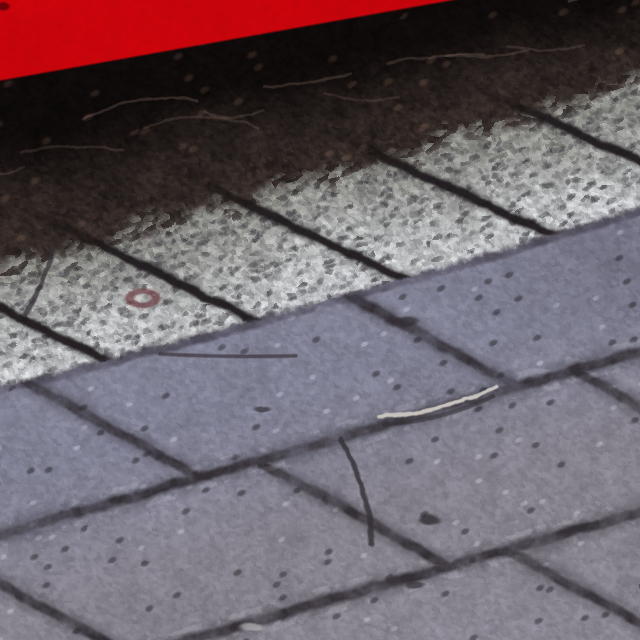
A WebGL 1 fragment shader for this texture:

```glsl
precision highp float;
// Slanted paving: grey blocks, a pale painted row, dark littered shade and a red panel.
uniform vec2 u_resolution;

vec2 hash2(vec2 c) {
  return fract(sin(vec2(dot(c, vec2(127.1, 311.7)), dot(c, vec2(269.5, 183.3)))) * 4375.85);
}

// Cellular noise: x = distance to the nearest seed, y = random value of its cell.
vec2 cells(vec2 q) {
  vec2 base = floor(q), best = vec2(9.0, 0.0);
  for (int j = -1; j <= 1; j++) {
    for (int i = -1; i <= 1; i++) {
      vec2 c = base + vec2(float(i), float(j));
      vec2 r = hash2(c);
      float d = length(c + r - q);
      if (d < best.x) best = vec2(d, fract(r.x * 7.3 + r.y * 3.1));
    }
  }
  return best;
}

// Layered sines, roughly -1 to 1.
float waves(vec2 q) {
  float sum = 0.0, amp = 0.5;
  for (int i = 0; i < 5; i++) {
    sum += amp * sin(q.x + 1.7 * sin(q.y * 0.8)) * cos(q.y + 1.3 * sin(q.x * 0.7));
    q = mat2(1.5, 1.2, -1.2, 1.5) * q + 2.3;
    amp *= 0.62;
  }
  return sum;
}

// Coverage of a bowed strand from a to b.
float strand(vec2 p, vec2 a, vec2 b, float bow, float width) {
  vec2 d = b - a;
  float t = clamp(dot(p - a, d) / dot(d, d), 0.0, 1.0);
  vec2 spine = a + d * t + vec2(-d.y, d.x) * bow * 4.0 * t * (1.0 - t);
  return 1.0 - smoothstep(width * 0.4, width + 0.0015, length(p - spine));
}

float band(float d, float width) { return 1.0 - smoothstep(width * 0.3, width, abs(d)); }

float spot(vec2 p, vec2 center, vec2 size) {
  return 1.0 - smoothstep(0.5, 1.1, length((p - center) / size));
}

void main() {
  vec2 p = gl_FragCoord.xy / u_resolution;
  float px = 1.0 / u_resolution.y;
  vec2 along = mat2(0.9, 0.45, -0.45, 0.9) * p;
  vec2 slant = mat2(0.88, 0.47, 0.47, -0.88) * p;
  float broad = waves(p * 11.0), rough = waves(p * 48.0 + 3.0), fine = waves(p * 155.0);
  vec2 chip = cells(slant * vec2(62.0, 105.0) + rough * 0.6);
  vec2 grit = cells(along * vec2(120.0, 170.0));
  vec2 pit = cells(slant * vec2(30.0, 48.0));
  vec2 w = p + 0.0035 * vec2(rough, waves(p.yx * 42.0));

  // Grey blocks in staggered rows
  float v = (w.y - 0.165 - 0.285 * w.x) / 0.25;
  float row = floor(v), f = v - row;
  float u = w.x + 0.3 * f - 0.3125 + 0.39 * row;
  float block = floor(u / 0.495);
  float bed = 0.25 * (row < 0.0 ? min(f, 1.0 - f) : f);
  float cross = (fract(u / 0.495 + 0.5) - 0.5) * 0.495;
  vec3 col = mix(vec3(0.525, 0.525, 0.605), vec3(0.53, 0.515, 0.56), smoothstep(0.4, -0.6, v));
  col *= 0.98 + 0.05 * (hash2(vec2(block, row)).x - 0.5) + 0.035 * broad + 0.045 * rough + 0.06 * fine;
  col *= 1.0 - 0.13 * smoothstep(0.6, 1.0, p.x) * smoothstep(0.38, 0.6, p.y);
  col += 0.05 * (grit.y - 0.5);
  col *= 1.0 - 0.35 * step(0.88, pit.y) * smoothstep(0.3, 0.1, pit.x);
  col += 0.12 * step(pit.y, 0.07) * smoothstep(0.25, 0.08, pit.x);
  float wear = clamp(0.62 + 0.45 * rough + 0.3 * broad, 0.2, 0.95);
  float seam = max(band(bed, 0.012), band(cross, 0.016));
  float halo = max(band(bed, 0.03), band(cross, 0.035));
  col *= 1.0 - 0.16 * halo;
  col = mix(col, vec3(0.19, 0.17, 0.19), seam * wear);
  col += 0.09 * band(bed + 0.0 - 0.017, 0.007) * smoothstep(0.1, 0.7, rough + 0.2);

  // Pale painted row
  float h = w.y - (0.3945 + 0.25 * w.x + 0.03 * w.x * w.x);
  float n = (w.x + 1.32 * h - 0.165) / 0.233;
  float gap = (fract(n + 0.5) - 0.5) * 0.233;
  vec3 pale = mix(vec3(0.79, 0.80, 0.81), vec3(0.57, 0.57, 0.55), smoothstep(0.0, 0.2, h + 0.03 * broad));
  pale *= 0.96 + 0.14 * fine + 0.1 * rough;
  float chipped = smoothstep(0.45, 0.95, chip.y + 0.25 * rough + h * 0.8) * smoothstep(0.75, 0.2, chip.x);
  pale = mix(pale, vec3(0.31, 0.30, 0.32), 0.7 * chipped);
  pale += 0.16 * (grit.y - 0.5);
  pale = mix(pale, vec3(0.38, 0.16, 0.19), 0.6 * band(length((p - vec2(0.223, 0.534)) / vec2(0.025, 0.014)) - 0.8, 0.45));
  pale *= 1.0 - 0.25 * band(gap, 0.024);
  pale = mix(pale, vec3(0.12, 0.10, 0.11), 0.93 * band(gap, 0.014));
  col = mix(col, pale, smoothstep(-0.003, 0.003, h + 0.003 * fine));
  col = mix(col, vec3(0.22, 0.20, 0.24), 0.75 * band(h + 0.004, 0.012) * wear);

  // Shade with a ragged lower border and litter
  float depth = p.y - 0.572 - 0.305 * p.x + 0.016 * rough + 0.014 * broad + 0.025 * (chip.y - 0.5);
  float panel = p.y - 0.874 - 0.178 * p.x;
  vec3 soil = mix(vec3(0.055, 0.04, 0.038), vec3(0.185, 0.15, 0.138), smoothstep(0.01, 0.17, -panel + 0.025 * broad - 0.07 * (1.0 - p.x)));
  soil *= 1.0 + 0.2 * rough + 0.22 * fine + 0.3 * (grit.y - 0.5);
  soil += vec3(0.10, 0.075, 0.06) * step(0.9, pit.y) * smoothstep(0.35, 0.1, pit.x);
  soil *= 1.0 - 0.45 * band(gap, 0.014) * smoothstep(0.32, 0.15, h);
  for (int i = 0; i < 11; i++) {
    float k = float(i);
    vec2 r = hash2(vec2(k, 4.0));
    vec2 a = vec2(k * 0.095 - 0.06, 0.72 + k * 0.021 + 0.075 * r.x);
    vec2 b = a + vec2(0.09 + 0.1 * r.y, 0.065 * r.x - 0.015);
    soil += vec3(0.17, 0.14, 0.125) * strand(w, a, b, 0.25 * (r.y - 0.5), 0.002) * (0.4 + 0.6 * r.x);
  }
  col = mix(col, soil, smoothstep(-0.025, 0.02, depth));

  // Loose twigs, cracks and pebbles
  vec3 dark = vec3(0.20, 0.18, 0.20);
  col = mix(col, dark, 0.8 * strand(w, vec2(0.53, 0.315), vec2(0.58, 0.15), 0.07, 0.005));
  col = mix(col, dark, 0.65 * strand(p, vec2(0.25, 0.447), vec2(0.462, 0.444), -0.01, 0.003));
  col = mix(col, dark, 0.75 * strand(w, vec2(0.083, 0.612), vec2(0.04, 0.51), 0.05, 0.004));
  col = mix(col, dark, 0.6 * strand(p, vec2(0.60, 0.337), vec2(0.77, 0.381), -0.05, 0.004));
  col = mix(col, vec3(0.78, 0.76, 0.74), strand(w, vec2(0.592, 0.349), vec2(0.775, 0.395), -0.055, 0.0035));
  col = mix(col, dark, 0.8 * max(spot(w, vec2(0.635, 0.497), vec2(0.02, 0.011)), spot(w, vec2(0.67, 0.188), vec2(0.019, 0.01))));
  col = mix(col, dark, 0.7 * max(spot(w, vec2(0.41, 0.362), vec2(0.016, 0.006)), spot(w, vec2(0.65, 0.087), vec2(0.018, 0.007))));
  col = mix(col, vec3(0.72, 0.71, 0.72), 0.7 * spot(w, vec2(0.395, 0.02), vec2(0.022, 0.008)));

  // Red panel
  vec3 red = vec3(0.80, 0.015, 0.045) * (0.98 + 0.03 * fine + 0.04 * broad);
  red *= 1.0 - 0.45 * spot(p, vec2(0.005, 0.99), vec2(0.012, 0.008));
  col = mix(col, red, smoothstep(-0.001 - px, 0.001 + px, panel));
  gl_FragColor = vec4(clamp(col, 0.0, 1.0), 1.0);
}
```
